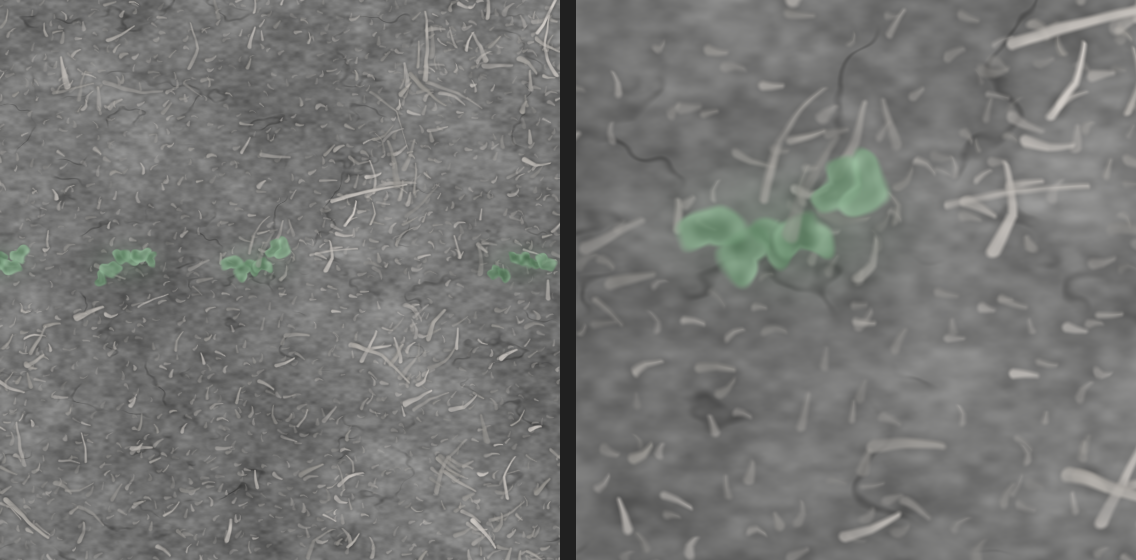
Left: the whole. Right: its middle third, enlarged.
Write a WebGL 1 fragment shader that draws this texture.

```glsl
precision highp float;
// Bare grey soil with fine cracks, strewn with dry straw, and a row of seedlings.
// Soil is layered value noise; straw is kinked, tapered strokes scattered on jittered
// grids whose density follows a litter map; leaves are small lobed discs.
uniform vec2 u_resolution;

vec3 hash3(vec2 p) {
  vec3 q = fract(p.xyx * vec3(0.1031, 0.1030, 0.0973));
  q += dot(q, q.yxz + 33.33);
  return fract((q.xxy + q.yzz) * q.zyx);
}

float noise(vec2 p) {
  vec2 i = floor(p), f = fract(p);
  f = f * f * (3.0 - 2.0 * f);
  return mix(mix(hash3(i).x, hash3(i + vec2(1, 0)).x, f.x),
             mix(hash3(i + vec2(0, 1)).x, hash3(i + vec2(1, 1)).x, f.x), f.y);
}

float fbm(vec2 p) {
  float sum = 0.0, amp = 0.5;
  for (int i = 0; i < 4; i++) {
    sum += amp * noise(p);
    p = mat2(1.6, 1.2, -1.2, 1.6) * p + 7.3;
    amp *= 0.5;
  }
  return sum / 0.9375;
}

float blob(vec2 p, vec2 centre, vec2 size) {
  vec2 d = (p - centre) / size;
  return exp(-dot(d, d));
}

// Where straw gathers: a winding trail on the right, the crop row, a few heaps
float litter(vec2 p) {
  float y = p.y - 0.5;
  float trailX = 0.70 + y * y * (y < 0.0 ? 1.0 : 0.55);
  float offset = (p.x - trailX) / 0.055;
  float trail = exp(-offset * offset) * smoothstep(0.1, 0.45, noise(vec2(p.y * 9.0, 4.0)));
  float heaps = blob(p, vec2(0.62, 0.56), vec2(0.17, 0.035))
              + blob(p, vec2(0.76, 0.83), vec2(0.06, 0.05))
              + blob(p, vec2(0.72, 0.40), vec2(0.05, 0.05))
              + blob(p, vec2(0.16, 0.87), vec2(0.07, 0.05))
              + 0.7 * blob(p, vec2(0.02, 0.28), vec2(0.06, 0.18))
              + blob(p, vec2(0.17, 0.12), vec2(0.05, 0.05))
              + blob(p, vec2(0.60, 0.12), vec2(0.04, 0.07))
              + blob(p, vec2(0.88, 0.06), vec2(0.05, 0.10))
              + blob(p, vec2(0.97, 0.92), vec2(0.05, 0.08));
  return clamp(trail + heaps, 0.0, 1.0);
}

// Lays one grid of straw over the colour; sparse and dense are chances per cell
vec3 scatterStraw(vec3 col, vec2 p, float cells, float halfLen, float halfWidth,
                  float sparse, float dense, float opacity, float seed) {
  for (int j = -1; j <= 1; j++) {
    for (int i = -1; i <= 1; i++) {
      vec2 id = floor(p * cells) + vec2(i, j);
      vec3 h = hash3(id + seed), g = hash3(id + seed + 57.0);
      vec2 centre = (id + h.xy) / cells;
      if (fract(g.y * 13.0 + h.x) > mix(sparse, dense, litter(centre))) continue;
      float angle = -0.75 + 2.7 * g.x;
      float c = cos(angle), s = sin(angle);
      vec2 d = mat2(c, -s, s, c) * (p - centre);
      float len = halfLen * (0.4 + 0.6 * g.y);
      float bend = g.z - 0.5;
      d.y += 0.25 * bend * d.x * d.x / len + 2.2 * bend * abs(bend) * max(d.x, 0.0);
      float width = halfWidth * (0.5 + 0.7 * h.z) * (1.0 - 0.4 * clamp(d.x / len, -1.0, 1.0));
      vec2 q = vec2(max(abs(d.x) - len, 0.0), d.y);
      float edge = length(q) - width;
      float tone = fract(h.z * 7.0 + g.z);
      float cover = opacity * (0.45 + 0.55 * fract(g.x * 11.0 + h.y));
      cover *= 0.65 + 0.6 * noise(p * 75.0 + seed);
      vec3 straw = mix(vec3(0.61, 0.60, 0.58), vec3(0.84, 0.82, 0.80), tone);
      straw -= 0.06 * smoothstep(0.0, width, d.y);
      col *= 1.0 - 0.11 * cover * (1.0 - smoothstep(0.0, 0.007, edge));
      col = mix(col, straw, min(cover, 0.95) * (1.0 - smoothstep(-0.0016, 0.0019, edge)));
    }
  }
  return col;
}

vec3 soil(vec2 p) {
  float grey = 0.458 + 0.17 * (fbm(p * 4.0 + 3.0) - 0.5);
  grey += 0.12 * (fbm(p * vec2(16.0, 22.0)) - 0.5);
  grey += 0.15 * (fbm(p * vec2(36.0, 60.0)) - 0.5);
  grey += 0.085 * (noise(p * vec2(100.0, 160.0)) - 0.5);
  grey += 0.05 * litter(p) - 0.03 * blob(p, vec2(0.5, 0.50), vec2(0.8, 0.05));
  // Cracks follow a noise contour, broken up by a second noise
  float ridge = abs(fbm(p * vec2(9.0, 13.0)) - 0.5);
  float crack = (1.0 - smoothstep(0.0, 0.028, ridge)) * smoothstep(0.4, 0.75, noise(p * 24.0 + 40.0));
  return vec3(1.0, 1.0, 0.995) * (grey - 0.08 * crack);
}

vec3 seedlings(vec3 col, vec2 p) {
  for (int i = 0; i < 5; i++) {
    if (i == 3) continue;
    float n = float(i);
    vec2 plant = vec2(0.235 * n - 0.01, 0.53);
    col = mix(col, vec3(0.42, 0.49, 0.43), 0.5 * blob(p, plant, vec2(0.05, 0.03)));
    for (int k = 0; k < 6; k++) {
      vec3 h = hash3(vec2(n * 9.0 + 3.0, float(k) + 5.0));
      float along = (float(k) - 2.5) * 0.018;
      vec2 d = p - plant - vec2(along, 0.3 * along + 0.034 * (h.x - 0.5));
      d += 0.008 * (vec2(noise(p * 70.0), noise(p * 70.0 + 31.0)) - 0.5);
      float theta = atan(d.y, d.x) + 6.28 * h.y;
      float radius = (0.010 + 0.006 * h.z) * (1.0 + 0.25 * cos(2.0 * theta) + 0.15 * sin(3.0 * theta));
      vec3 leaf = vec3(0.41, 0.55, 0.43) + 0.12 * (h.z - 0.5) + 0.18 * (noise(p * 100.0) - 0.5);
      leaf += 0.06 * smoothstep(0.4, 0.9, length(d) / radius);
      col = mix(col, leaf, 0.85 * (1.0 - smoothstep(-0.002, 0.003, length(d) - radius)));
    }
  }
  return col;
}

void main() {
  vec2 p = gl_FragCoord.xy / u_resolution;
  vec3 col = soil(p);
  // Slight warp roughens the straw
  vec2 s = p + 0.003 * (vec2(noise(p * 55.0), noise(p * 55.0 + 19.0)) - 0.5);
  s += 0.012 * (vec2(noise(p * 12.0), noise(p * 12.0 + 19.0)) - 0.5);
  col = scatterStraw(col, s, 58.0, 0.006, 0.0020, 0.32, 0.45, 0.45, 11.0);
  col = scatterStraw(col, s, 34.0, 0.010, 0.0022, 0.26, 0.65, 0.70, 23.0);
  col = scatterStraw(col, s, 21.0, 0.019, 0.0026, 0.11, 0.85, 0.80, 131.0);
  col = scatterStraw(col, s, 16.0, 0.029, 0.0028, 0.07, 0.90, 0.90, 41.0);
  col = seedlings(col, p);
  col = scatterStraw(col, s, 14.0, 0.044, 0.0030, 0.02, 0.95, 0.95, 67.0);
  col = scatterStraw(col, s, 9.0, 0.075, 0.0031, 0.01, 0.95, 0.95, 89.0);
  gl_FragColor = vec4(col, 1.0);
}
```
